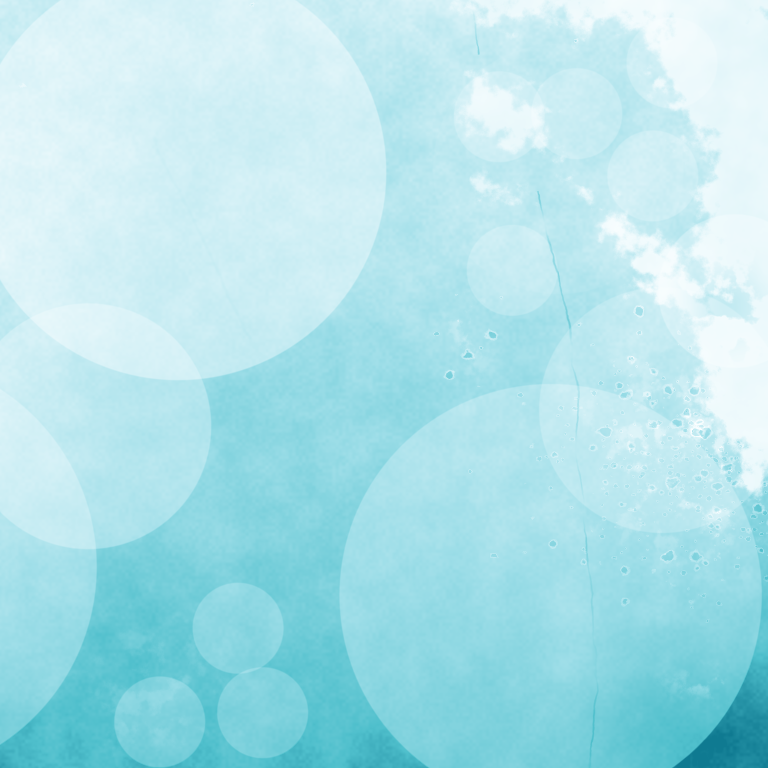
Give the GLSL for this background, as a Shadertoy shader.

```glsl
// Pale aqua plaster wall with translucent white discs floating over it.
// One scalar "tone" is built from gradients, noise, white paint, chips and
// a crack; discs lighten it, then a colour ramp maps it to aqua.
const vec3 DEEP  = vec3(0.06, 0.48, 0.57);
const vec3 TEAL  = vec3(0.31, 0.75, 0.80);
const vec3 AQUA  = vec3(0.62, 0.87, 0.91);
const vec3 PALE  = vec3(0.85, 0.95, 0.97);
const vec3 WHITE = vec3(0.985, 0.997, 1.0);
const float SMALL_RADIUS = 0.0592, SMALL_ALPHA = 0.22;
const float FLAKE_GRID = 48.0, CRACK_WIDTH = 0.0011;
const float MOTTLE = 0.12, ROUGHNESS = 0.12, GRAIN = 0.045;
// Large discs: centre, radius, opacity
const vec4 LARGE[7] = vec4[7](
    vec4(0.232, 0.776, 0.271, 0.40), vec4(0.115, 0.445, 0.160, 0.30),
    vec4(-0.150, 0.262, 0.276, 0.28), vec4(0.717, 0.225, 0.275, 0.27),
    vec4(0.862, 0.466, 0.160, 0.22), vec4(0.957, 0.621, 0.100, 0.30),
    vec4(0.727, 0.780, 0.163, 0.06));
const vec2 SMALL[8] = vec2[8](
    vec2(0.667, 0.648), vec2(0.650, 0.848), vec2(0.751, 0.852), vec2(0.850, 0.771),
    vec2(0.875, 0.918), vec2(0.310, 0.182), vec2(0.208, 0.060), vec2(0.342, 0.072));
// White paint: capsule end points and their radii
const vec4 PAINT[8] = vec4[8](
    vec4(0.65, 1.03, 1.00, 1.02), vec4(0.93, 0.94, 1.02, 0.83),
    vec4(1.02, 0.80, 1.02, 0.52), vec4(0.63, 0.86, 0.68, 0.83),
    vec4(0.69, 0.82, 0.82, 0.69), vec4(0.86, 0.655, 0.99, 0.50),
    vec4(0.63, 0.76, 0.68, 0.75), vec4(0.99, 0.50, 0.98, 0.38));
const float PAINT_RADIUS[8] = float[8](0.055, 0.092, 0.105, 0.032, 0.007, 0.022, 0.012, 0.010);
const vec2 CRACK[8] = vec2[8](
    vec2(0.700, 0.750), vec2(0.742, 0.570), vec2(0.753, 0.480), vec2(0.751, 0.414),
    vec2(0.762, 0.310), vec2(0.771, 0.220), vec2(0.777, 0.115), vec2(0.768, 0.0));

float hash(vec2 p) {
    vec3 q = fract(vec3(p.xyx) * 0.1031);
    q += dot(q, q.yzx + 33.33);
    return fract((q.x + q.y) * q.z);
}
float noise(vec2 p) {
    vec2 i = floor(p), f = fract(p);
    f = f * f * (3.0 - 2.0 * f);
    return mix(mix(hash(i), hash(i + vec2(1, 0)), f.x),
               mix(hash(i + vec2(0, 1)), hash(i + vec2(1, 1)), f.x), f.y);
}
float fbm(vec2 p) {
    float sum = 0.0, amp = 0.516;
    for (int i = 0; i < 5; i++, amp *= 0.5) {
        sum += amp * noise(p);
        p = mat2(1.6, 1.2, -1.2, 1.6) * p + 7.3;
    }
    return sum;
}
float glow(vec2 p, vec2 centre, vec2 size) {
    vec2 d = (p - centre) / size;
    return exp(-dot(d, d));
}
float segment(vec2 p, vec2 a, vec2 b) {
    vec2 v = b - a;
    return length(p - a - v * clamp(dot(p - a, v) / dot(v, v), 0.0, 1.0));
}
// Where plaster has chipped
float chipping(vec2 p) {
    return glow(p, vec2(0.92, 0.40), vec2(0.14, 0.11)) + 0.4 * glow(p, vec2(0.61, 0.57), vec2(0.03, 0.06));
}
// Scattered chips: light irregular rims around darker hollows
float flakes(vec2 p, float grid) {
    vec2 g = p * grid, cell = floor(g);
    float tone = 0.0, wobble = 0.7 * (fbm(g * 2.0) - 0.5);
    for (int k = 0; k < 9; k++) {
        vec2 id = cell + vec2(k % 3 - 1, k / 3 - 1);
        float size = hash(id + 9.1);
        vec2 centre = id + vec2(hash(id), hash(id + 2.3));
        float d = length((g - centre) * vec2(1.0, 1.2)) + wobble - mix(0.08, 0.38, size * size);
        float present = step(hash(id + 4.7), 0.8 * chipping(id / grid));
        tone += present * (0.13 * smoothstep(0.14, 0.0, abs(d)) - 0.15 * smoothstep(0.0, -0.15, d));
    }
    return tone;
}
// Wall without discs
float wallTone(vec2 p) {
    float cloud = fbm(p * 6.0), rough = fbm(p * 30.0 + 3.0), fine = fbm(p * 64.0 + 9.0);
    float tone = 0.27 + 0.84 * p.y - 0.37 * p.y * p.y;
    tone += 0.14 * glow(p, vec2(-0.03, 0.65), vec2(0.18, 0.32));
    tone -= 0.17 * glow(p, vec2(0.89, 0.05), vec2(0.12, 0.09)) + 0.12 * glow(p, vec2(1.0, 0.02), vec2(0.12, 0.20));
    tone -= 0.06 * glow(p, vec2(0.78, 0.88), vec2(0.12, 0.10));
    tone += 0.07 * glow(p, vec2(0.74, 0.16), vec2(0.04, 0.15));
    tone += MOTTLE * (cloud - 0.5) + ROUGHNESS * (rough - 0.5) + GRAIN * (noise(p * 230.0) - 0.5);
    tone += 0.06 * (fbm(p * vec2(28.0, 4.0)) - 0.5) * smoothstep(0.6, 0.1, p.y);
    // Pale flecks and chips
    float worn = chipping(p) + glow(p, vec2(0.94, 0.11), vec2(0.07, 0.02)) + 0.3 * glow(p, vec2(0.2, 0.1), vec2(0.1));
    tone += 0.24 * worn * smoothstep(0.52, 0.66, mix(rough, fine, 0.5));
    tone += flakes(p, FLAKE_GRID) + 0.7 * flakes(p + 0.37 / FLAKE_GRID, 2.0 * FLAKE_GRID);
    // Crack and a faint scratch
    vec2 q = p + vec2(0.008 * (fbm(p * 40.0) - 0.5), 0.0);
    float crack = segment(q, vec2(0.614, 1.0), vec2(0.622, 0.93));
    for (int i = 0; i < 7; i++) crack = min(crack, segment(q, CRACK[i], CRACK[i + 1]));
    tone -= 0.26 * smoothstep(2.0 * CRACK_WIDTH, 0.0, crack) * smoothstep(0.1, 0.9, noise(p * 24.0));
    tone -= 0.03 * smoothstep(0.004, 0.0, segment(q, vec2(0.20, 0.82), vec2(0.325, 0.56)));
    // Ragged white paint with a soft halo
    float d = 1.0;
    for (int i = 0; i < 8; i++) d = min(d, segment(p, PAINT[i].xy, PAINT[i].zw) - PAINT_RADIUS[i]);
    d += 0.06 * (fbm(p * 16.0) - 0.5) + 0.07 * (fine - 0.5);
    tone += 0.07 * exp(-12.0 * max(d, 0.0));
    tone = mix(tone, 0.92 + 0.12 * (cloud - 0.5) + 0.06 * (rough - 0.5), smoothstep(0.012, -0.016, d));
    return tone - 0.26 * glow(p, vec2(0.945, 0.60), vec2(0.05)) * smoothstep(0.52, 0.62, rough);
}
vec3 ramp(float t) {
    vec3 c = mix(DEEP, TEAL, clamp((t - 0.06) / 0.25, 0.0, 1.0));
    c = mix(c, AQUA, clamp((t - 0.31) / 0.31, 0.0, 1.0));
    c = mix(c, PALE, clamp((t - 0.62) / 0.23, 0.0, 1.0));
    return mix(c, WHITE, clamp((t - 0.85) / 0.135, 0.0, 1.0));
}
void mainImage(out vec4 fragColor, in vec2 fragCoord) {
    vec2 p = fragCoord / iResolution.xy;
    float edge = 1.0 / iResolution.y, tone = wallTone(p);
    for (int i = 0; i < 7; i++)
        tone = mix(tone, 1.0, LARGE[i].w * smoothstep(edge, -edge, length(p - LARGE[i].xy) - LARGE[i].z));
    for (int i = 0; i < 8; i++)
        tone = mix(tone, 1.0, SMALL_ALPHA * smoothstep(edge, -edge, length(p - SMALL[i]) - SMALL_RADIUS));
    fragColor = vec4(ramp(tone), 1.0);
}
```
